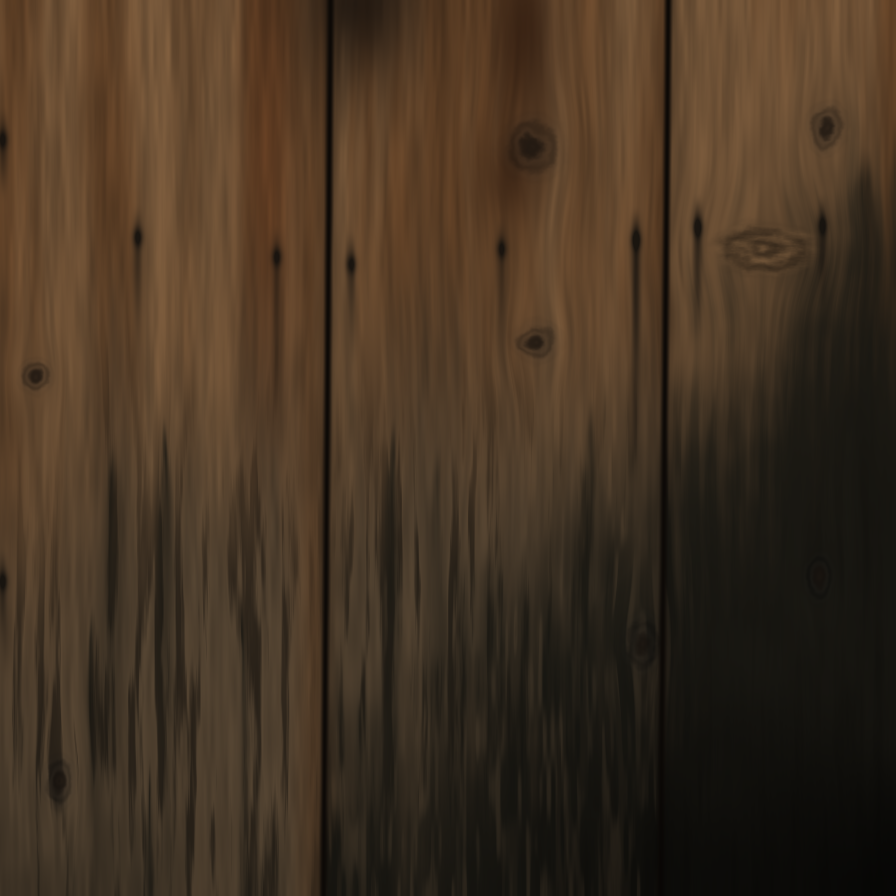
Write a Shadertoy shader that draws this texture.

```glsl
// Three weathered wooden planks, warm above and charred toward the lower right.
// Stretched value noise makes the grain; loops add knots, nail stains and
// tapered soot streaks, and a sloping height per plank sets the burnt area.

float hash(vec2 p) {
    return fract(sin(dot(p, vec2(127.1, 311.7))) * 43758.5453);
}

float noise(vec2 p) {
    vec2 i = floor(p), f = fract(p);
    f = f * f * (3.0 - 2.0 * f);
    return mix(mix(hash(i), hash(i + vec2(1, 0)), f.x),
               mix(hash(i + vec2(0, 1)), hash(i + vec2(1, 1)), f.x), f.y);
}

float fbm(vec2 p) {
    float sum = 0.0, amp = 0.53;
    for (int i = 0; i < 4; i++, amp *= 0.5, p = p * 2.03 + 17.3) sum += amp * noise(p);
    return sum;
}

// Soft elliptical spot, 1 at its centre
float spot(vec2 p, vec2 centre, vec2 radius) {
    vec2 d = (p - centre) / radius;
    return exp(-dot(d, d));
}

// Knots: centre, radii
const vec4 KNOTS[8] = vec4[8](
    vec4(0.594, 0.836, 0.032, 0.032), vec4(0.599, 0.618, 0.023, 0.021),
    vec4(0.040, 0.579, 0.016, 0.018), vec4(0.853, 0.723, 0.050, 0.026),
    vec4(0.924, 0.857, 0.019, 0.026), vec4(0.717, 0.281, 0.020, 0.030),
    vec4(0.066, 0.128, 0.016, 0.025), vec4(0.914, 0.355, 0.017, 0.025));

// Nails: head position, stain length, strength
const vec4 NAILS[9] = vec4[9](
    vec4(0.154, 0.735, 0.15, 0.55), vec4(0.309, 0.713, 0.23, 0.55),
    vec4(0.392, 0.705, 0.12, 0.55), vec4(0.560, 0.722, 0.13, 0.55),
    vec4(0.710, 0.732, 0.30, 0.85), vec4(0.779, 0.746, 0.13, 0.85),
    vec4(0.918, 0.748, 0.10, 0.8), vec4(0.003, 0.844, 0.06, 0.6),
    vec4(0.003, 0.351, 0.10, 0.7));

// Soot streaks: x, tip height, width, strength
const vec4 STREAKS[9] = vec4[9](
    vec4(0.187, 0.54, 0.010, 1.0), vec4(0.437, 0.54, 0.008, 0.9),
    vec4(0.124, 0.51, 0.016, 0.8), vec4(0.484, 0.51, 0.011, 0.7),
    vec4(0.965, 0.84, 0.022, 1.0), vec4(0.166, 0.16, 0.005, 1.0),
    vec4(0.102, 0.33, 0.009, 0.9), vec4(0.272, 0.34, 0.005, 0.8),
    vec4(0.660, 0.56, 0.014, 0.6));

void mainImage(out vec4 fragColor, in vec2 fragCoord) {
    vec2 uv = fragCoord / iResolution.xy;
    float seamA = mix(0.361, 0.369, uv.y), seamB = mix(0.737, 0.746, uv.y);
    float inB = step(seamA, uv.x), inC = step(seamB, uv.x), plank = inB + inC;

    // Grain bends around the knots
    vec2 g = uv;
    for (int i = 0; i < 8; i++) {
        vec4 k = KNOTS[i];
        g.x -= 0.5 * (uv.x - k.x) * spot(uv, k.xy, k.zw * vec2(1.5, 2.2));
    }
    g.x += 0.008 * (noise(vec2(uv.x * 9.0, uv.y * 4.0 + plank * 7.0)) - 0.5);
    float broad = fbm(vec2(g.x * 24.0 + plank * 31.0, g.y * 1.3));
    float fine = fbm(vec2(g.x * 95.0, g.y * 5.0 + plank * 13.0));
    float fibre = noise(vec2(g.x * 210.0, g.y * 17.0));
    float cloud = fbm(uv * vec2(9.0, 7.0) + 3.0);

    // Warm wood fading to grey weathered wood
    vec3 col = mix(vec3(0.36, 0.24, 0.14), vec3(0.44, 0.325, 0.215), smoothstep(0.25, 0.7, broad));
    col = mix(col, vec3(0.37, 0.22, 0.12), 0.6 * spot(uv, vec2(0.3, 0.8), vec2(0.03, 0.5)));
    float weather = 1.0 - smoothstep(0.3, 0.74, uv.y + 0.3 * (broad - 0.5) + 0.12 * (fine - 0.5));
    float edgeWarm = spot(uv, vec2(0.352, 0.3), vec2(0.022, 0.6)) + spot(uv, vec2(0.0, 0.5), vec2(0.11, 0.2));
    weather *= 1.0 - 0.65 * min(edgeWarm, 1.0);
    col = mix(col, vec3(0.31, 0.255, 0.19), 0.92 * weather);
    col *= 0.76 + 0.3 * fine + 0.16 * fibre;
    col *= 1.0 - weather * 0.5 * smoothstep(0.5, 0.72, fine);

    // Smoke and resin stains near the top
    float smoke = spot(uv, vec2(0.4, 1.0), vec2(0.07, 0.09)) * (0.6 + 0.6 * cloud);
    col = mix(col, vec3(0.08, 0.06, 0.045), 0.8 * smoke);
    float resin = spot(uv, vec2(0.585, 0.97), vec2(0.036, 0.12)) + 0.6 * spot(uv, vec2(0.57, 0.8), vec2(0.035, 0.05));
    col = mix(col, vec3(0.17, 0.095, 0.05), 0.75 * min(resin, 1.0));

    // Char rising to the right: a slow ramp cut by pale surviving fibres
    float top = mix(0.16 - 0.5 * uv.x, mix(0.2, 0.44, (uv.x - 0.365) / 0.375), inB);
    top = mix(top, mix(0.44, 0.8, (uv.x - 0.74) / 0.26), inC);
    float depth = top - uv.y + 0.28 * (broad - 0.5) + 0.3 * (fine - 0.5) + 0.25 * (cloud - 0.5);
    float burn = smoothstep(-0.2, 0.3, depth) * mix(0.6, 0.93, inB);
    burn = max(burn, 0.9 * spot(uv, vec2(0.68, 0.36), vec2(0.08, 0.09)) * (0.5 + 0.7 * fine));
    burn *= 1.0 - 0.35 * smoothstep(0.45, 0.7, fibre * 0.5 + fine * 0.5) * (1.0 - inC);
    vec3 soot = vec3(0.07, 0.068, 0.053) * (0.5 + 0.6 * fine + 0.5 * cloud);
    col = mix(col, soot, burn);

    // Tapered soot streaks
    for (int i = 0; i < 9; i++) {
        vec4 s = STREAKS[i];
        float below = max(s.y - uv.y, 0.0);
        float width = s.z * (0.25 + 0.75 * smoothstep(0.0, 0.2, below));
        float dx = (g.x - s.x + 0.012 * (fine - 0.5)) / width;
        col = mix(col, soot, s.w * exp(-dx * dx - 3.0 * below) * smoothstep(0.0, 0.05, below) * (0.4 + 0.8 * fine));
    }

    // Nail heads and their runs
    for (int i = 0; i < 9; i++) {
        vec4 n = NAILS[i];
        vec2 d = uv - n.xy;
        float run = exp(-pow(d.x / 0.005, 2.0)) * smoothstep(-n.z * 1.2, 0.0, d.y) * (1.0 - smoothstep(0.0, 0.04, d.y));
        float head = spot(uv, n.xy, vec2(0.006, 0.01));
        col = mix(col, vec3(0.07, 0.06, 0.048), min(n.w * run * (0.6 + 0.6 * fine) + 0.55 * head, 0.9));
    }

    // Knots: faint broken rings, soft hearts; the wide one is pale
    for (int i = 0; i < 8; i++) {
        vec4 k = KNOTS[i];
        float r = length((uv - k.xy) / k.zw) + 0.5 * (fbm(uv * 60.0) - 0.5);
        float body = 1.0 - smoothstep(0.5, 1.4, r), ring = 0.5 + 0.5 * cos(r * 12.0);
        vec3 tint = i == 3 ? vec3(0.4, 0.3, 0.2) * (0.5 + 0.6 * fbm(uv * vec2(40.0, 130.0))) : col * 0.75 + 0.02;
        col = mix(col, tint * (0.8 + 0.3 * ring), body);
        if (i != 3) col = mix(col, vec3(0.1, 0.075, 0.055), 0.7 * (1.0 - smoothstep(0.1, 0.75, r)));
    }

    // Dark seams with soft shade, then the deep lower right corner
    float gap = min(abs(uv.x - seamA), abs(uv.x - seamB));
    col *= 1.0 - 0.3 * exp(-gap * 90.0);
    col = mix(vec3(0.05, 0.036, 0.025), col, smoothstep(0.0, 0.0065, gap));
    col *= 1.0 - 0.65 * spot(uv, vec2(1.0, 0.0), vec2(0.32, 0.16));
    fragColor = vec4(col, 1.0);
}
```
